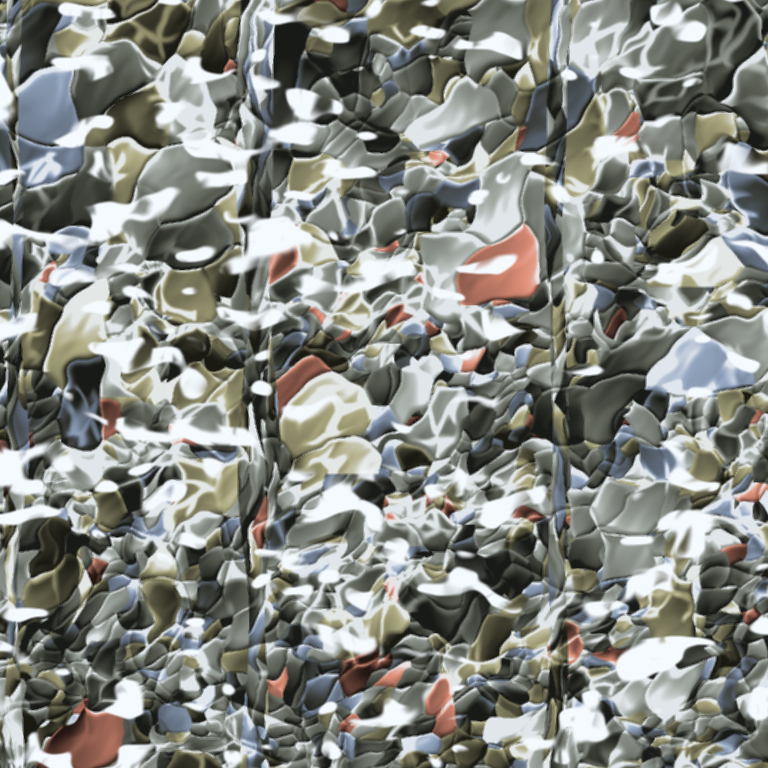
Reproduce this texture procedurally as a Shadertoy shader.

```glsl
// Crumpled metal foil: sharp folded facets, vertical creases and white glints.

const vec3 SHADOW_TINT = vec3(0.97, 1.02, 0.90);
const vec3 SILVER_TINT = vec3(0.97, 1.01, 0.97);
const vec3 SKY_TINT    = vec3(0.90, 1.01, 1.17);
const vec3 OLIVE_TINT  = vec3(1.05, 1.02, 0.74);
const vec3 RUST_TINT   = vec3(1.35, 0.87, 0.73);
const float SOFTNESS   = 0.0034;   // width of the smoothing filter

struct Facet {
    float id;      // random value of the facet
    vec2 local;    // offset from its centre, in cells
    vec2 fold;     // direction to the neighbouring facet
    float edge;    // distance to the fold, in canvas units
};

float hash12(vec2 p) {
    vec3 q = fract(p.xyx * 0.1031);
    q += dot(q, q.yzx + 33.33);
    return fract((q.x + q.y) * q.z);
}

vec2 hash22(vec2 p) {
    return vec2(hash12(p + 17.3), hash12(p.yx + 71.9));
}

float noise(vec2 p) {
    vec2 i = floor(p), f = fract(p);
    f = f * f * (3.0 - 2.0 * f);
    return mix(mix(hash12(i), hash12(i + vec2(1, 0)), f.x),
               mix(hash12(i + vec2(0, 1)), hash12(i + vec2(1, 1)), f.x), f.y);
}

vec2 rotate(vec2 v, float angle) {
    float c = cos(angle), s = sin(angle);
    return vec2(c * v.x + s * v.y, c * v.y - s * v.x);
}

// Voronoi cells whose own stretched metrics give curved, leaning shards
Facet findFacet(vec2 p, vec2 scale, float seed) {
    vec2 q = p * scale + seed;
    vec2 base = floor(q);
    float nearest = 9.0, second = 9.0;
    vec2 cell = base, toNearest = vec2(0), toSecond = vec2(1);
    for (int y = -1; y <= 1; y++)
    for (int x = -1; x <= 1; x++) {
        vec2 c = base + vec2(x, y);
        vec2 rnd = hash22(c);
        vec2 d = c + 0.1 + 0.8 * rnd - q;
        float angle = 0.9 + 2.2 * (fract(rnd.x * 7.0 + rnd.y * 5.0) - 0.5);
        float dist = length(rotate(d, angle) * vec2(0.68, 1.4));
        if (dist < nearest) {
            second = nearest; toSecond = toNearest;
            nearest = dist; toNearest = d; cell = c;
        } else if (dist < second) {
            second = dist; toSecond = d;
        }
    }
    float edge = 0.5 * (second - nearest) / max(scale.x, scale.y);
    return Facet(hash12(cell + 5.7), -toNearest,
                 normalize(toSecond - toNearest + 1e-4), edge);
}

// Strength of a wobbling vertical crease at the given x
float crease(vec2 p, float x, float width) {
    float wobble = 0.012 * (noise(vec2(x * 90.0, p.y * 7.0)) - 0.5);
    float reach = width * (0.35 + noise(vec2(x * 50.0, p.y * 5.0)));
    return step(abs(p.x - x + wobble), reach);
}

// Lit on folds that face up, dark on folds that face down
float foldLight(Facet f, float width) {
    return dot(f.fold, vec2(-0.35, 0.94)) * smoothstep(width, 0.0, f.edge);
}

// Turns an even 0..1 reflection value into metal brightness and hue
vec3 metal(float t, float hue) {
    float level = 0.085 + 0.66 * t + 0.30 * pow(t, 12.0);
    vec3 tint = mix(SHADOW_TINT, SILVER_TINT, smoothstep(0.2, 0.8, t));
    tint = mix(tint, SKY_TINT, step(0.82, hue) * smoothstep(0.1, 0.5, t));
    tint = mix(tint, OLIVE_TINT, step(hue, 0.24) * 0.85);
    tint = mix(tint, RUST_TINT, step(hue, 0.035));
    return level * mix(tint, vec3(0.98, 1.0, 1.02), smoothstep(0.8, 1.0, t));
}

vec3 foil(vec2 uv) {
    vec2 bend = vec2(noise(uv * 13.0), noise(uv * 13.0 + 40.0)) - 0.5;
    vec2 kink = vec2(noise(uv * 42.0 + 9.0), noise(uv * 42.0 + 80.0)) - 0.5;
    vec2 p = uv + 0.035 * bend + 0.011 * kink;

    // Large facets break into smaller ones, more often toward the bottom
    Facet large = findFacet(p, vec2(13.0, 12.0), 3.0);
    Facet middle = findFacet(p, vec2(23.0, 25.0), 31.0);
    float broken = mix(0.92, 0.42, smoothstep(0.1, 0.95, uv.y));
    Facet f = large;
    if (large.id < broken) {
        f = middle;
        if (middle.id < broken * 0.72) f = findFacet(p, vec2(40.0, 46.0), 67.0);
    }
    float creased = max(crease(uv, 0.335, 0.022), crease(uv, 0.725, 0.014));
    creased = max(creased, crease(uv, 0.02, 0.012));
    if (creased > 0.5) f = findFacet(p, vec2(62.0, 13.0), 113.0);

    // Each facet reflects its own part of the room with a soft gradient
    float tone = fract(f.id * 37.7);
    float hue = fract(f.id * 91.3);
    vec2 slope = rotate(vec2(0.34, 0.0), 6.2832 * fract(f.id * 53.1));
    float t = 0.03 + 0.87 * tone + dot(f.local, slope);
    t += 0.16 * (noise(rotate(p, 0.9) * vec2(35.0, 110.0)) - 0.5);

    // Folds, dark gaps and glints
    t += 0.34 * foldLight(f, 0.006) + 0.30 * foldLight(large, 0.009);
    float ridge = smoothstep(0.0065, 0.001, min(middle.edge, large.edge));
    t += 0.5 * ridge * smoothstep(0.52, 0.75, noise(p * 19.0 + 25.0));
    float glint = smoothstep(0.73, 0.81, noise(p * vec2(23.0, 46.0) + 55.0));
    glint *= smoothstep(0.014, 0.005, min(middle.edge, large.edge));
    t = clamp(t, 0.02, 0.96);
    return mix(metal(t, hue), vec3(0.96, 0.98, 1.0), glint);
}

void mainImage(out vec4 fragColor, in vec2 fragCoord) {
    vec2 uv = fragCoord / iResolution.y;
    vec3 sum = vec3(0);
    for (int y = -1; y <= 1; y++)
    for (int x = -1; x <= 1; x++)
        sum += foil(uv + vec2(x, y) * SOFTNESS / 3.0);
    fragColor = vec4(sum / 9.0, 1.0);
}
```
